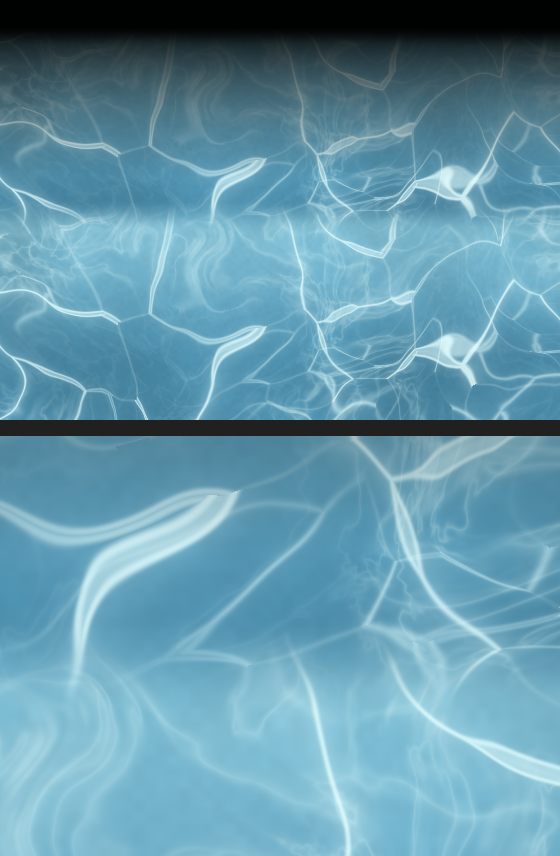
Top, the full canvas; bottom, a detail of the centre.
This texture is drawn by a WebGL 2 fragment shader. Its source:

```glsl
#version 300 es
precision highp float;

#define CELLS 4.3          // main web cells per canvas height
#define RIBBON 0.012       // largest half width of a folded ribbon
#define CORE 0.0025        // half width of a bright strand
#define GLOW 0.013         // reach of the halo around strands
#define BEND 0.17          // how far strands are bent
#define SEAM 0.53          // depth where the second sheet begins
#define SHIFT 0.40         // vertical offset between the sheets
#define PALE vec3(0.455, 0.69, 0.775)
#define DEEP vec3(0.285, 0.535, 0.65)
#define LIGHT vec3(0.90, 1.0, 1.0)

uniform vec2 u_resolution;
out vec4 fragColor;

float hash(vec2 p) {
    vec3 q = fract(p.xyx * 0.1031);
    q += dot(q, q.yzx + 33.33);
    return fract((q.x + q.y) * q.z);
}

vec2 hash2(vec2 p) {
    return vec2(hash(p), hash(p + 57.3));
}

float noise(vec2 p) {
    vec2 i = floor(p), f = fract(p);
    f = f * f * f * (f * (f * 6.0 - 15.0) + 10.0);
    return mix(mix(hash(i), hash(i + vec2(1, 0)), f.x),
               mix(hash(i + vec2(0, 1)), hash(i + vec2(1, 1)), f.x), f.y);
}

float fbm(vec2 p) {
    float sum = 0.0, amp = 0.53;
    for (int i = 0; i < 4; i++) {
        sum += amp * noise(p);
        p = mat2(1.6, 1.2, -1.2, 1.6) * p + 7.1;
        amp *= 0.5;
    }
    return sum;
}

vec2 bend(vec2 p) {
    vec2 slow = vec2(noise(p * 4.5 + 3.0), noise(p * 4.5 + 41.0)) - 0.5;
    vec2 fine = vec2(noise(p * 13.0 + 15.0), noise(p * 13.0 + 73.0)) - 0.5;
    return p + BEND * slow + 0.2 * BEND * fine;
}

// Folded ribbon: bright rim, translucent inside, soft halo
float strand(float d, float width, float core) {
    float rim = (d - width) / core;
    float fill = 1.0 - smoothstep(width - core, width + core, d);
    return 0.85 * exp(-rim * rim) + 0.36 * fill + 0.24 * exp(-d / GLOW);
}

// Strands along the borders of jittered cells, each with its own strength
float web(vec2 p, float cells, float ribbon, float core) {
    vec2 q = p * cells, base = floor(q), nearest = vec2(0), home = base;
    float best = 1e3;
    for (int y = -1; y <= 1; y++)
    for (int x = -1; x <= 1; x++) {
        vec2 id = base + vec2(x, y);
        vec2 r = id + 0.1 + 0.8 * hash2(id) - q;
        if (dot(r, r) < best) { best = dot(r, r); nearest = r; home = id; }
    }
    float swell = smoothstep(0.35, 0.8, noise(p * 10.0 + 20.0));
    float light = 0.0;
    for (int y = -2; y <= 2; y++)
    for (int x = -2; x <= 2; x++) {
        if (x == 0 && y == 0) continue;
        vec2 id = home + vec2(x, y);
        vec2 r = id + 0.1 + 0.8 * hash2(id) - q;
        float d = dot(0.5 * (nearest + r), normalize(r - nearest)) / cells;
        float kind = hash(id + home + 11.0);
        float strength = mix(0.12, 1.0, smoothstep(0.1, 0.75, kind));
        light = max(light, strength * strand(d, ribbon * swell * kind, core));
    }
    return light;
}

// One sheet of lit water; depth runs downward from its upper edge
vec3 sheet(vec2 p, float depth) {
    vec2 q = bend(p);
    float core = max(CORE, 0.7 / u_resolution.y);
    float cloud = fbm(p * 4.0 + 9.0);
    vec3 water = mix(PALE, DEEP, smoothstep(0.0, 0.36, depth));
    water *= 1.0 + 0.24 * (cloud - 0.5) + 0.035 * (noise(p * 110.0) - 0.5);

    float bright = web(q, CELLS, RIBBON, core) * (0.55 + 0.7 * noise(p * 5.0 + 30.0));
    vec2 drift = bend(q + 4.7);
    float faint = web(drift, CELLS * 1.7, 0.7 * RIBBON, core * 1.5);
    faint *= 0.45 * smoothstep(0.25, 0.75, noise(p * 4.0 + 61.0));

    // Wispy filaments, broad folds carrying finer ones
    float fold = 1.0 - abs(2.0 * fbm(q * vec2(6.0, 11.0) + 2.0 * cloud) - 1.0);
    float thread = 1.0 - abs(2.0 * fbm(drift * vec2(16.0, 12.0) + 3.0 * cloud) - 1.0);
    float mist = smoothstep(0.40, 0.75, noise(p * 3.5 + 83.0));
    float veil = 0.2 * mist * pow(fold, 9.0) + (0.05 + 0.16 * mist) * pow(thread, 12.0);

    float light = bright * mix(0.8, 1.0, smoothstep(0.0, 0.3, depth)) + faint + veil;
    return mix(water, LIGHT, 1.0 - exp(-1.4 * light));
}

void main() {
    vec2 p = gl_FragCoord.xy / u_resolution.y;
    float depth = 1.0 - p.y;
    vec3 upper = sheet(p, depth - SEAM + SHIFT);
    vec3 lower = sheet(p + vec2(0.0, SHIFT), depth - SEAM);
    vec3 color = mix(upper, lower, smoothstep(SEAM - 0.055, SEAM + 0.025, depth));

    // Darkness above the water line, thinning slowly downward
    float dusk = pow(clamp((depth - 0.065) / 0.36, 0.0, 1.0), 0.72);
    dusk *= smoothstep(0.05, 0.12, depth + 0.02 * (noise(p * 2.5) - 0.5));
    fragColor = vec4(color * dusk + vec3(0.0, 0.004, 0.005), 1.0);
}
```
